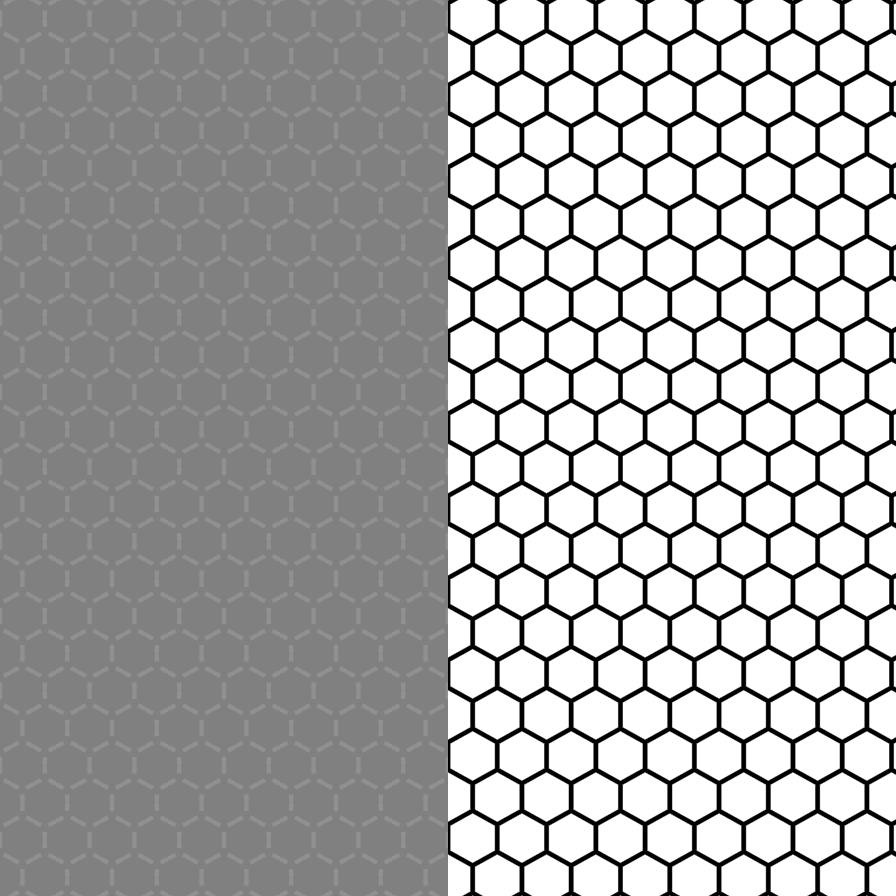
Give the GLSL for this texture map, as a Shadertoy shader.

```glsl
// Two honeycomb panels: faint dashed cells on grey, bold black cells on white.

const vec2 CELL = vec2(1.0, 1.7320508); // hexagon width and double row height
const vec2 SLANT = vec2(0.5, 0.8660254); // normal of the slanted edges

// Offset from the centre of the nearest pointy-top hexagon
vec2 hexOffset(vec2 p) {
    vec2 a = mod(p + 0.5 * CELL, CELL) - 0.5 * CELL;
    vec2 b = mod(p, CELL) - 0.5 * CELL;
    return dot(a, a) < dot(b, b) ? a : b;
}

// x: distance to the nearest edge, y: distance along it from its midpoint
vec2 edgeCoords(vec2 p) {
    vec2 q = abs(hexOffset(p));
    float side = 0.5 - q.x;
    float slope = 0.5 - dot(q, SLANT);
    float along = dot(q, vec2(-SLANT.y, SLANT.x));
    return side < slope ? vec2(side, q.y) : vec2(slope, abs(along));
}

// Antialiased coverage of a signed distance
float coverage(float d, float pixel) {
    return clamp(0.5 - d / pixel, 0.0, 1.0);
}

// Grey panel: each edge carries a short dash, pinched at its middle
vec3 dashedPanel(vec2 p, float pixel) {
    vec2 e = edgeCoords(p - vec2(0.0, 0.25 * CELL.y));
    float halfWidth = 0.05 - 0.014 * (1.0 - smoothstep(0.01, 0.04, e.y));
    float dash = coverage(e.x - halfWidth, pixel) * coverage(e.y - 0.19, pixel);
    return mix(vec3(0.5), vec3(0.565), dash);
}

// White panel: continuous black outlines
vec3 outlinedPanel(vec2 p, float pixel) {
    vec2 e = edgeCoords(p + vec2(0.0, 0.25 * CELL.y));
    return vec3(1.0 - coverage(e.x - 0.048, 1.3 * pixel));
}

void mainImage(out vec4 fragColor, in vec2 fragCoord) {
    vec2 uv = fragCoord / iResolution.xy - 0.5;

    // Cells are slightly flattened: 20 across, 24 rows
    vec2 p = uv * vec2(20.0, 12.0 * CELL.y);
    float pixel = 20.0 / iResolution.x;

    // The white panel uses cells one tenth larger
    vec3 left = dashedPanel(p, pixel);
    vec3 right = outlinedPanel(p / 1.1, pixel / 1.1);

    float split = coverage(-uv.x, 1.0 / iResolution.x);
    fragColor = vec4(mix(left, right, split), 1.0);
}
```
